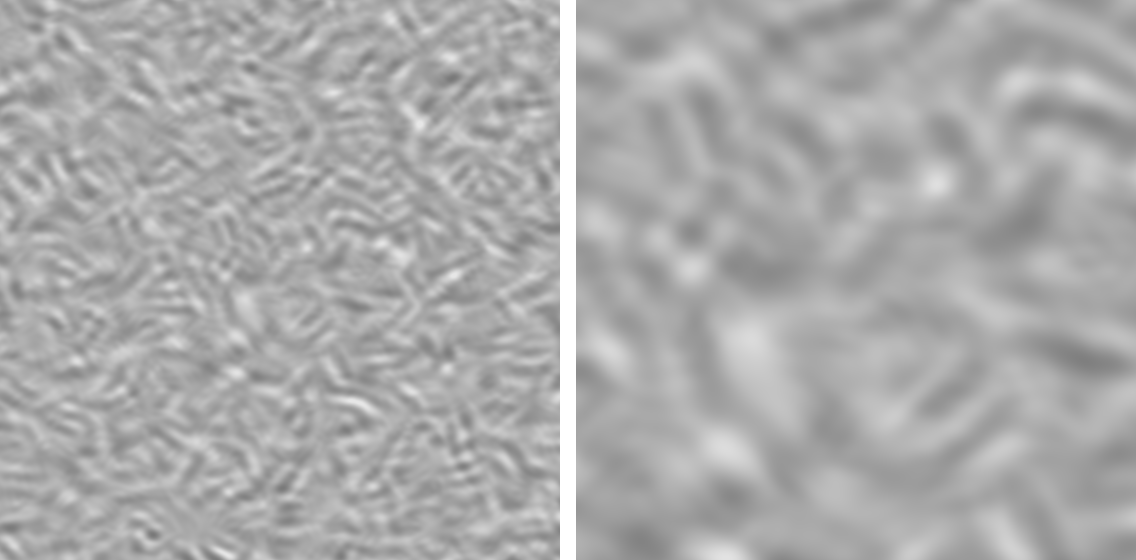
Left: the whole. Right: its middle third, enlarged.
A WebGL 1 fragment shader for this texture:

```glsl
precision highp float;
// Soft grey pebbled surface: blurred light and dark spots in loose, tilted rows.
// Each grid cell scatters a few small wave packets of random place, phase, size
// and direction; their sum is a band-limited noise that favours level rows.

uniform vec2 u_resolution;

float random(vec2 cell, float seed) {
  return fract(sin(dot(cell, vec2(127.1, 311.7)) + seed * 74.7) * 43758.5453);
}

// A round window holding one wave; offset is in cells
float wavePacket(vec2 offset, vec2 cell, float seed) {
  float window = max(0.0, 1.0 - dot(offset, offset));

  // Waves fan out around the normal of the rows, which sink to the right
  float angle = 0.13 + 2.5 * (random(cell, seed + 0.3) - 0.5);
  vec2 direction = vec2(0.88 * sin(angle), cos(angle));

  float size = random(cell, seed + 0.5);
  float cycles = mix(0.75, 2.2, size * sqrt(size));
  float phase = random(cell, seed + 0.7);
  return window * window * window
       * cos(6.2832 * (cycles * dot(direction, offset) + phase));
}

float spots(vec2 p) {
  vec2 home = floor(p);
  float sum = 0.0;
  for (int y = -1; y <= 1; y++) {
    for (int x = -1; x <= 1; x++) {
      vec2 cell = home + vec2(float(x), float(y));
      for (int k = 0; k < 3; k++) {
        float seed = float(k) + 1.0;
        vec2 place = vec2(random(cell, seed), random(cell, seed + 0.15));
        sum += wavePacket(p - cell - place, cell, seed);
      }
    }
  }
  return sum;
}

void main() {
  vec2 p = gl_FragCoord.xy / u_resolution.y;

  // Main spots, then a weak layer of finer ones
  float relief = spots(p * 16.0 + 5.0);
  relief += 0.16 * spots(p * 31.0 + 60.0);

  float grey = 0.664 + 0.07 * relief + 0.003 * relief * relief;
  gl_FragColor = vec4(vec3(clamp(grey, 0.46, 0.9)), 1.0);
}
```
